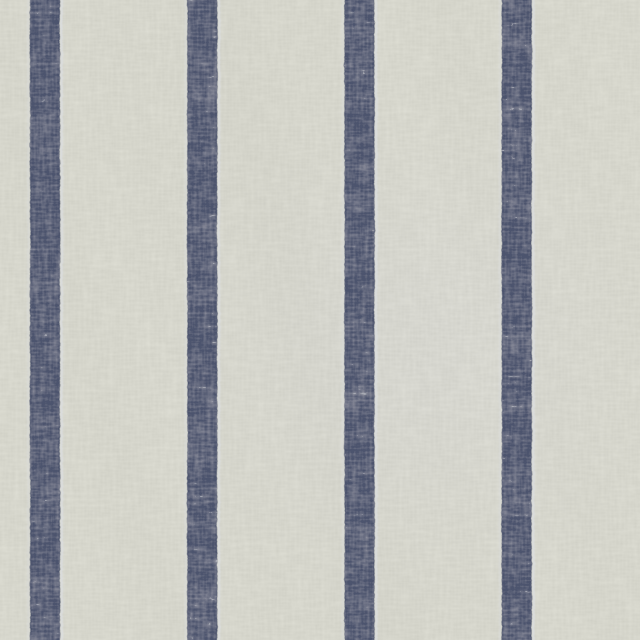
Reproduce this texture procedurally as a WebGL 1 fragment shader.

```glsl
precision highp float;
uniform vec2 u_resolution;

vec2 hash2(vec2 p) {
  vec2 q = vec2(dot(p, vec2(127.1, 311.7)), dot(p, vec2(269.5, 183.3)));
  return fract(sin(q) * 43758.55);
}

// Cellular noise: distance to the nearest scattered point, centred on zero
float cellular(vec2 p) {
  vec2 cell = floor(p);
  float nearest = 2.0;
  for (int j = -1; j <= 1; j++) {
    for (int i = -1; i <= 1; i++) {
      vec2 c = cell + vec2(float(i), float(j));
      nearest = min(nearest, distance(p, c + hash2(c)));
    }
  }
  return nearest - 0.46;
}

// Slow, uneven drift along a line
float drift(float t, float seed) {
  return (sin(t + seed) + sin(t * 2.3 + seed * 1.7) + sin(t * 5.1 + seed * 2.9)) / 3.0;
}

void main() {
  vec2 uv = gl_FragCoord.xy / u_resolution;

  // Four stripes across, each with its own seed
  float repeat = (uv.x - 0.0703) / 0.2457 + 0.5;
  float seed = floor(repeat) * 4.7 + 1.3;
  float offset = (fract(repeat) - 0.5) * 0.2457;

  // Stretched cells stand for the crossing threads
  float warp = cellular(uv * vec2(190.0, 22.0));
  float weft = cellular(uv * vec2(30.0, 200.0) + 37.0);
  float grain = cellular(uv * vec2(150.0, 190.0) + 71.0);

  // Cream ground with faint threads and broad shading
  vec3 cream = vec3(0.84, 0.84, 0.80);
  cream += 0.022 * warp + 0.024 * weft + 0.012 * grain;
  cream += 0.006 * drift(uv.x * 7.0 + uv.y * 2.0, 0.6);
  cream.b += 0.012 * exp(-14.0 * dot(uv - vec2(0.66, 0.45), uv - vec2(0.66, 0.45)));

  // Stripe edges waver slightly, thread by thread
  float waver = 0.0006 * drift(uv.y * 95.0, seed) + 0.0012 * weft;
  float side = offset + 0.0005 * drift(uv.y * 13.0, seed * 2.0);
  float edge = abs(side) - 0.0235 - waver;
  float soft = max(0.0014, 0.8 / u_resolution.x);
  float stripe = 1.0 - smoothstep(-soft, soft, edge);

  // Mottled indigo, streaked along both thread directions
  float fade = 0.40 + 0.16 * drift(uv.y * 24.0, seed) + 0.10 * drift(uv.y * 120.0, seed * 3.0);
  fade += 0.65 * warp + 0.75 * weft + 0.45 * grain;
  vec3 indigo = mix(vec3(0.30, 0.33, 0.43), vec3(0.51, 0.52, 0.58), clamp(fade, 0.0, 1.0));

  // Sparse pale slubs in the dyed yarn
  float slub = smoothstep(0.31, 0.46, weft) * smoothstep(0.0, 0.25, grain);
  indigo = mix(indigo, vec3(0.76, 0.77, 0.79), 0.6 * slub);

  // Pale cool fringe beside the stripe, stronger on the right
  float fringe = exp(-pow((edge - 0.0028) / 0.0022, 2.0));
  fringe *= mix(0.35, 0.75, step(0.0, side));
  vec3 ground = mix(cream, vec3(0.86, 0.87, 0.88), fringe);

  gl_FragColor = vec4(mix(ground, indigo, stripe), 1.0);
}
```
